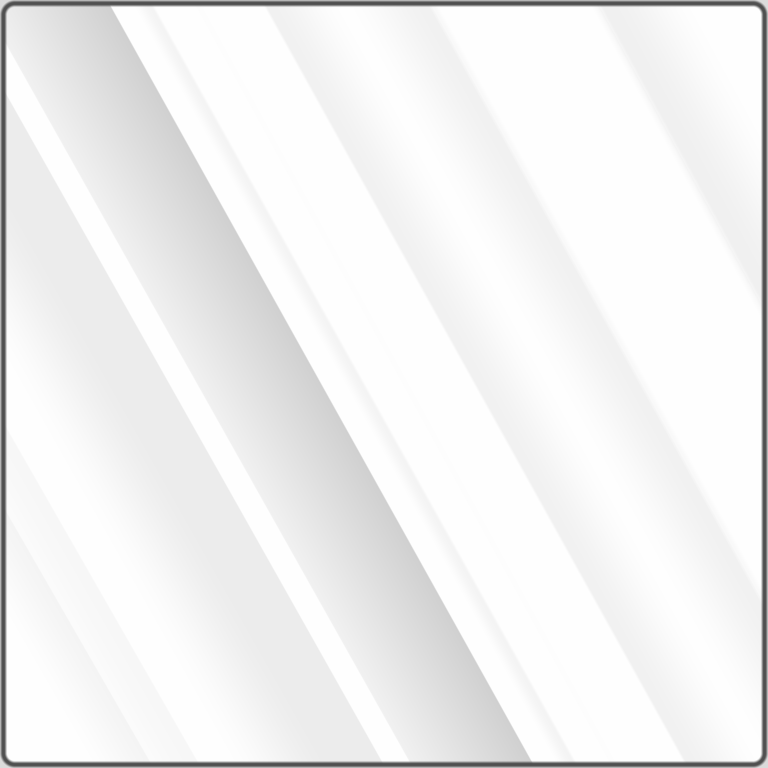
Write a WebGL 2 fragment shader that draws this background.

```glsl
#version 300 es
precision highp float;

uniform vec2 u_resolution;
out vec4 fragColor;

const float PAPER = 0.996;
const float FRAME_TONE = 0.31;

// Horizontal offset from a slanted line, given its x at the top and bottom.
float lineOffset(vec2 p, float topX, float bottomX) {
    return p.x - mix(bottomX, topX, p.y);
}

// Antialiased step: 0 below zero, 1 above it.
float edge(float d, float softness) {
    return smoothstep(-softness, softness, d);
}

// Shadow that starts sharply at d = 0, holds, then fades out at reach.
float shadow(float d, float hold, float reach, float softness) {
    return edge(d, softness) * (1.0 - smoothstep(hold, reach, d));
}

float roundedBox(vec2 p, vec2 halfSize, float radius) {
    vec2 q = abs(p) - halfSize + radius;
    return length(max(q, 0.0)) + min(max(q.x, q.y), 0.0) - radius;
}

// Wide grey stripe, darkening evenly toward its right edge.
float darkStripe(float tone, vec2 p, float aa) {
    float left = lineOffset(p, -0.0242, 0.538);
    float right = lineOffset(p, 0.1396, 0.697);
    float across = clamp(left / (left - right), 0.0, 1.0);
    float stripeTone = mix(0.945, 0.815, across);
    return mix(tone, stripeTone, edge(left, aa) * edge(-right, aa));
}

// Pale folds in the lower left corner.
float cornerFolds(vec2 p, float aa) {
    float upper = -lineOffset(p, -0.3105, 0.262);
    float lower = -lineOffset(p, -0.375, 0.200);
    return 0.026 * shadow(upper, 0.01, 0.10, aa)
         + 0.030 * shadow(lower, 0.01, 0.085, aa);
}

// Soft shadows beside the sharp creases on the right.
float rightFolds(vec2 p, float aa) {
    float first = lineOffset(p, 0.341, 0.896);
    float second = -lineOffset(p, 0.556, 1.112);
    float third = lineOffset(p, 0.776, 1.320);
    float shade = 0.052 * shadow(first, 0.0, 0.105, 2.0 * aa);
    shade += 0.052 * shadow(second, 0.0, 0.115, 2.0 * aa);
    shade += 0.055 * shadow(third, 0.01, 0.13, 4.0 * aa);
    // Thin highlights outside the last two creases.
    shade += 0.020 * shadow(-second, 0.003, 0.012, aa);
    shade += 0.018 * shadow(-third, 0.003, 0.012, aa);
    return shade;
}

void main() {
    vec2 p = gl_FragCoord.xy / u_resolution;
    float aa = 1.0 / min(u_resolution.x, u_resolution.y);

    // Grey stripe with a flat core that dissolves to the left.
    float greyStripe = -lineOffset(p, -0.061, 0.502);
    float tone = PAPER - 0.072 * shadow(greyStripe, 0.06, 0.205, aa);
    tone -= cornerFolds(p, aa);
    tone = darkStripe(tone, p, aa);

    // Narrow ridge and a barely visible seam.
    float ridge = -lineOffset(p, 0.195, 0.753);
    float seam = lineOffset(p, 0.251, 0.798);
    tone -= 0.038 * shadow(ridge, 0.004, 0.027, 2.0 * aa);
    tone -= 0.006 * shadow(seam, 0.0, 0.012, aa);
    tone -= rightFolds(p, aa);

    // Blurred dark frame with rounded corners.
    float rim = roundedBox(p - 0.5, vec2(0.4955), 0.015);
    float frame = 1.0 - smoothstep(0.0008, 0.0055, abs(rim));
    tone = mix(tone, 0.86, edge(rim, 0.002));
    tone = mix(tone, FRAME_TONE, frame);

    fragColor = vec4(vec3(tone), 1.0);
}
```
